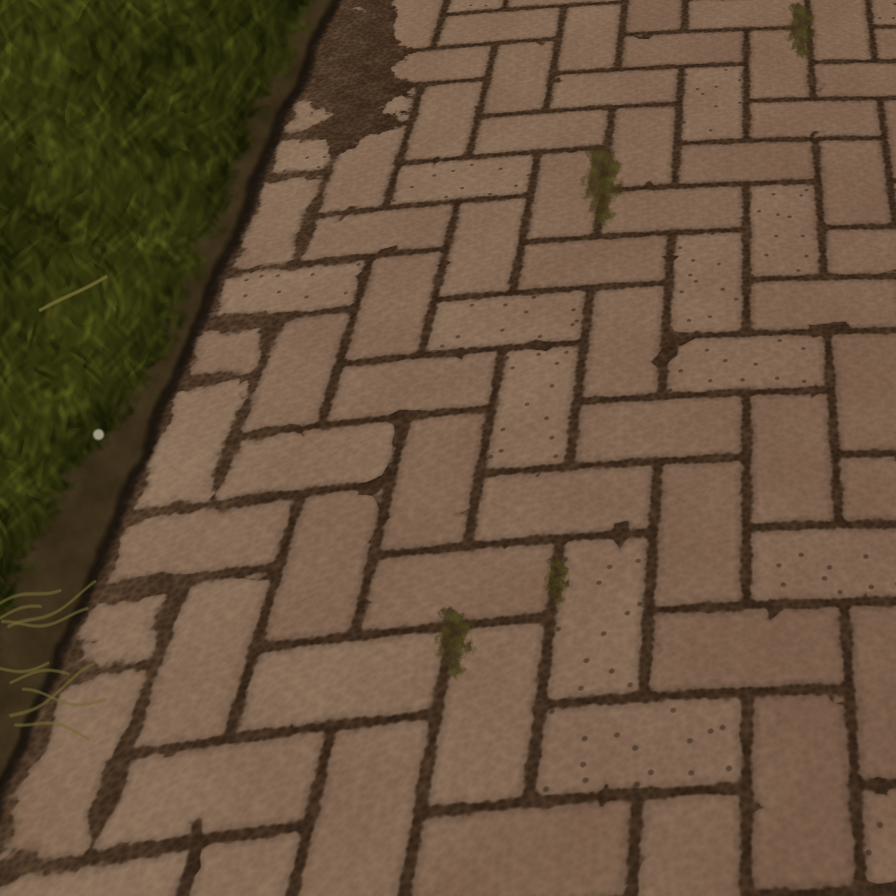
Write a WebGL 2 fragment shader that draws this texture.

```glsl
#version 300 es
precision highp float;

uniform vec2 u_resolution;
out vec4 fragColor;

#define JOINT 0.052
#define CORNER 0.07
#define PAVING_LEFT -3.0
#define LENS_BOW 0.085
#define BRICK_RED vec3(0.47, 0.36, 0.285)
#define BRICK_PALE vec3(0.56, 0.46, 0.37)
#define JOINT_DARK vec3(0.21, 0.145, 0.095)
#define SOIL vec3(0.33, 0.25, 0.18)
#define GRASS_DARK vec3(0.11, 0.115, 0.02)
#define GRASS_LIGHT vec3(0.33, 0.34, 0.11)
#define STRAW vec3(0.43, 0.39, 0.20)

// Maps herringbone units (one brick width) to the canvas, y downwards
const mat3 GROUND_TO_VIEW = mat3(
    0.0708, -0.0022, 0.0010,
    -0.0274, 0.0365, -0.0329,
    0.3343, 0.3335, 0.7371);

float hash(vec2 p) {
    return fract(sin(dot(p, vec2(127.1, 311.7))) * 43758.545);
}

mat2 rotation(float a) {
    return mat2(cos(a), sin(a), -sin(a), cos(a));
}

// Cellular noise: x = distance to the nearest point, y = its random value
vec2 cellular(vec2 p) {
    vec2 base = floor(p), best = vec2(9.0, 0.0);
    for (int j = -1; j <= 1; j++)
        for (int i = -1; i <= 1; i++) {
            vec2 cell = base + vec2(i, j);
            float d = length(cell + vec2(hash(cell), hash(cell + 37.0)) - p);
            if (d < best.x) best = vec2(d, hash(cell + 71.0));
        }
    return best;
}

// Layered sines, roughly -1 to 1
float ripple(vec2 p) {
    float sum = 0.0, amp = 0.5;
    for (int i = 0; i < 5; i++) {
        sum += amp * sin(p.x + 1.7 * sin(p.y + float(i)));
        p = rotation(0.9) * p * 1.83 + 2.3;
        amp *= 0.6;
    }
    return sum;
}

float roundBox(vec2 p, vec2 halfSize, float r) {
    vec2 q = abs(p) - halfSize + r;
    return length(max(q, 0.0)) + min(max(q.x, q.y), 0.0) - r;
}

float segment(vec2 p, vec2 a, vec2 b) {
    vec2 ab = b - a;
    return length(p - a - ab * clamp(dot(p - a, ab) / dot(ab, ab), 0.0, 1.0));
}

// Signed distance to the herringbone brick under g; also gives its random tint
float herringbone(vec2 g, out float tint) {
    vec2 cell = floor(g);
    float k = mod(cell.x + cell.y, 4.0);
    vec2 size = k < 2.0 ? vec2(1.0, 2.0) : vec2(2.0, 1.0);
    vec2 origin = cell - (k == 1.0 ? vec2(0.0, 1.0) : k == 3.0 ? vec2(1.0, 0.0) : vec2(0.0));
    tint = hash(origin);
    float d = roundBox(g - origin - 0.5 * size, 0.5 * size - JOINT, CORNER);
    return max(d, PAVING_LEFT + JOINT - g.x);
}

vec3 paving(vec2 p, vec2 g) {
    float tint, d = herringbone(g, tint);
    float grain = cellular(g * 13.0).x, rough = ripple(g * 7.0);
    float wear = smoothstep(-0.6, -2.8, g.x);

    // Worn edges, with chips and soil spilling over the left side
    d += 0.018 * rough + 0.022 * (0.5 - grain);
    d += wear * (0.05 + 0.11 * ripple(g * 3.1 + 4.0));
    d += 0.13 * smoothstep(0.72, 0.95, cellular(g * 1.9 + 5.0).x);
    vec2 spill = (p - vec2(0.395, 0.075)) / vec2(0.055, 0.085);
    d += 0.5 * smoothstep(1.25, 0.6, length(spill) + 0.15 * rough);

    float soft = 0.014 + 0.6 * length(fwidth(g));
    float brick = smoothstep(soft, -soft, d);

    float pale = 0.5 + 0.35 * (tint - 0.5) + 0.7 * (0.55 - p.x) + 0.15 * (0.5 - p.y);
    vec3 face = mix(BRICK_RED, BRICK_PALE, clamp(pale + 0.16 * ripple(g * 2.3), 0.0, 1.0));
    face *= 0.97 + 0.09 * (grain - 0.35) + 0.035 * ripple(g * 23.0);
    face *= 1.0 - 0.13 * smoothstep(-0.10, 0.0, d);
    face *= 1.0 - 0.35 * smoothstep(0.11, 0.04, cellular(g * 2.7).x) * step(0.8, tint);

    vec3 ground = mix(JOINT_DARK, SOIL, clamp(0.25 + 0.3 * rough + 0.45 * wear, 0.0, 1.0));
    ground *= 0.8 + 0.4 * grain;
    return mix(ground, face, brick);
}

vec3 lawn(vec2 p) {
    float light = 0.30 + 0.18 * ripple(p * 17.0);
    // Crossed layers of stretched cells form the blades
    for (int i = 0; i < 5; i++) {
        float layer = float(i);
        vec2 q = rotation(-0.9 + 0.45 * layer) * (p + 0.006 * sin(p.yx * 45.0 + layer));
        vec2 blade = cellular(q * vec2(100.0, 27.0) + 19.0 * layer);
        light += 0.42 * (blade.y - 0.42) * smoothstep(0.55, 0.1, blade.x);
    }
    return mix(GRASS_DARK, GRASS_LIGHT, clamp(light, 0.0, 1.0));
}

void main() {
    vec2 p = gl_FragCoord.xy / u_resolution;
    p.y = 1.0 - p.y;
    vec2 view = vec2(p.x, p.y - LENS_BOW * (p.x - 0.833) * (p.x - 0.833));
    vec3 ground = inverse(GROUND_TO_VIEW) * vec3(view, 1.0);
    vec3 color = paving(p, ground.xy / ground.z);

    // Weeds in the joints: centre and height
    vec3 weeds[4] = vec3[4](vec3(0.508, 0.712, 0.045), vec3(0.674, 0.20, 0.05),
                            vec3(0.895, 0.03, 0.035), vec3(0.623, 0.645, 0.03));
    for (int i = 0; i < 4; i++) {
        vec2 q = (p - weeds[i].xy) / weeds[i].z;
        float tuft = length(q * vec2(2.2, 1.0)) + 0.35 * ripple(q * 5.0);
        color = mix(color, mix(JOINT_DARK, GRASS_LIGHT, 0.35 + 0.3 * ripple(q * 9.0)),
                    0.85 * smoothstep(1.0, 0.6, tuft));
    }

    // Soil strip, dark groove and ragged lawn edge
    float edge = p.x - 0.372 + 0.417 * p.y + 0.005 * ripple(p * 31.0);
    float strip = mix(0.028, 0.08, smoothstep(0.38, 0.6, p.y));
    vec3 verge = mix(JOINT_DARK, SOIL, 0.35 + 0.25 * ripple(p * 55.0)) * vec3(0.9, 0.98, 0.85);
    color = mix(color, verge, smoothstep(0.006, -0.006, edge));
    color *= 1.0 - 0.55 * smoothstep(0.012, 0.002, abs(edge));
    float fringe = edge + strip + 0.014 * ripple(p * vec2(70.0, 110.0));
    color = mix(color, lawn(p) * (1.0 - 0.2 * smoothstep(-0.07, 0.0, fringe)),
                smoothstep(0.016, -0.012, fringe));

    // Dry stalks over the lower verge, and one long blade
    for (int i = 0; i < 9; i++) {
        float n = float(i);
        vec2 a = vec2(-0.02 + 0.05 * hash(vec2(n, 1.0)), 0.67 + 0.14 * hash(vec2(n, 2.0)));
        vec2 b = a + vec2(0.05 + 0.06 * hash(vec2(n, 3.0)), 0.02 - 0.09 * hash(vec2(n, 4.0)));
        float d = segment(p + vec2(0.0, 0.006 * sin(p.x * 60.0 + n)), a, b);
        color = mix(color, STRAW, 0.65 * smoothstep(0.003, 0.0005, d));
    }
    float arc = segment(p + vec2(0.0, 0.004 * sin(p.x * 40.0)), vec2(0.045, 0.35), vec2(0.118, 0.305));
    color = mix(color, STRAW, 0.9 * smoothstep(0.003, 0.0005, arc));
    color = mix(color, vec3(0.62, 0.60, 0.5), smoothstep(0.008, 0.004, length(p - vec2(0.11, 0.485))));

    fragColor = vec4(color, 1.0);
}
```
